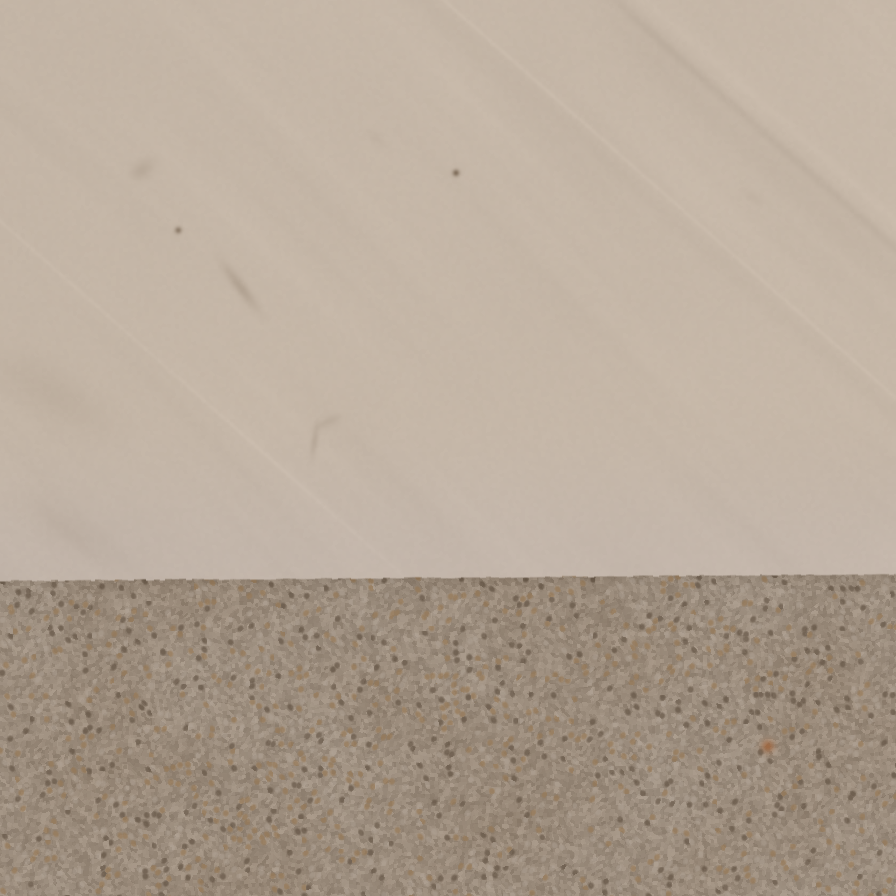
A WebGL 2 fragment shader for this texture:

```glsl
#version 300 es
precision highp float;
// Pale brushed plaster with diagonal streaks above a band of speckled sandstone.
uniform vec2 u_resolution;
out vec4 fragColor;

vec3 hash3(vec2 p) {
  vec3 q = fract(p.xyx * vec3(0.1031, 0.1030, 0.0973));
  q += dot(q, q.yxz + 33.33);
  return fract((q.xxy + q.yzz) * q.zyx);
}

// Nearest cell point: x = distance, yz = random values of that cell
vec3 cells(vec2 p) {
  vec2 base = floor(p);
  vec3 nearest = vec3(9.0, 0.0, 0.0);
  for (int y = -1; y <= 1; y++)
    for (int x = -1; x <= 1; x++) {
      vec2 cell = base + vec2(x, y);
      vec3 h = hash3(cell + 17.0);
      float d = length(cell + 0.15 + 0.7 * h.xy - p);
      if (d < nearest.x) nearest = vec3(d, h.z, fract(h.x * 7.0 + h.y * 13.0));
    }
  return nearest;
}

// Layered, warped sines in roughly -1..1
float waves(vec2 p) {
  float sum = 0.0, weight = 0.5;
  for (int i = 0; i < 4; i++) {
    sum += weight * sin(p.x + 1.3 * sin(p.y * 0.8 + float(i))) * cos(p.y + 0.9 * sin(p.x * 0.6));
    p = mat2(0.8, 0.6, -0.6, 0.8) * p * 1.9 + 2.7;
    weight *= 0.55;
  }
  return sum;
}

// Soft elliptical mark, turned by an angle
float smudge(vec2 p, vec2 center, vec2 size, float angle) {
  vec2 d = p - center;
  d = vec2(d.x * cos(angle) + d.y * sin(angle), d.y * cos(angle) - d.x * sin(angle)) / size;
  return exp(-dot(d, d));
}

float ridge(float across, float center, float width) {
  float d = (across - center) / width;
  return exp(-d * d);
}

vec3 plaster(vec2 p) {
  float across = dot(p, vec2(0.66, 0.75));
  float along = dot(p, vec2(0.75, -0.66));
  vec3 color = mix(vec3(0.772, 0.716, 0.656), vec3(0.765, 0.713, 0.668), smoothstep(0.55, 0.36, p.y));
  color += 0.010 * (p.x - 0.5) * vec3(1.0, 0.9, 0.8);

  // Brushed streaks
  float bend = across + 0.008 * sin(along * 5.0);
  float streak = sin(bend * 47.0 + 1.5 * sin(along * 4.0)) + 0.7 * sin(bend * 113.0 + 2.0 * sin(along * 3.0 + 1.0))
               + 0.4 * sin(bend * 271.0 + along * 6.0);
  float patches = 0.5 + 0.5 * sin(along * 9.0 + 3.0 * sin(across * 14.0));
  color += 0.0045 * streak * patches + 0.006 * waves(p * 9.0);

  // Seams and the shaded groove at upper right
  color += 0.014 * ridge(across, 0.565, 0.0025) * smoothstep(0.62, 0.3, p.x);
  color += 0.016 * ridge(across, 1.077, 0.0025);
  color -= 0.012 * ridge(across, 1.062, 0.012);
  float upperRight = smoothstep(0.62, 0.75, p.x);
  color -= upperRight * (0.028 * ridge(across, 1.202, 0.006) + 0.018 * ridge(across, 1.18, 0.022));
  color += 0.010 * upperRight * ridge(across, 1.225, 0.006);

  // Stains and small dark specks
  float stain = 0.08 * smudge(p, vec2(0.268, 0.680), vec2(0.030, 0.006), -0.92)
              + 0.05 * smudge(p, vec2(0.159, 0.811), vec2(0.014, 0.009), 0.6)
              + 0.06 * smudge(p, vec2(0.351, 0.508), vec2(0.004, 0.016), -0.15)
              + 0.04 * smudge(p, vec2(0.366, 0.529), vec2(0.014, 0.005), 0.4)
              + 0.03 * smudge(p, vec2(0.070, 0.410), vec2(0.060, 0.018), -0.65)
              + 0.03 * smudge(p, vec2(0.060, 0.560), vec2(0.070, 0.025), -0.6)
              + 0.02 * smudge(p, vec2(0.420, 0.845), vec2(0.012, 0.006), -0.7)
              + 0.02 * smudge(p, vec2(0.840, 0.780), vec2(0.012, 0.006), -0.7);
  stain += 0.27 * smudge(p, vec2(0.509, 0.807), vec2(0.0038), 0.0)
         + 0.22 * smudge(p, vec2(0.199, 0.743), vec2(0.0038), 0.0);
  color -= stain * vec3(0.95, 1.0, 1.05);
  return color + 0.008 * (cells(p * 210.0).y - 0.5);
}

vec3 sandstone(vec2 p) {
  vec2 q = p + 0.002 * vec2(sin(p.y * 90.0), sin(p.x * 80.0));
  vec3 fine = cells(q * 230.0);
  vec3 grain = cells(q * vec2(125.0, 115.0));
  vec3 color = vec3(0.606, 0.547, 0.485) + 0.022 * waves(p * 15.0 + 4.0) * vec3(0.8, 1.0, 1.2);
  color += 0.085 * (fine.y - 0.5) + 0.045 * (grain.z - 0.5);

  // Ochre grains gather in patches; dark pits lie everywhere
  float ochre = 0.10 + 0.3 * smudge(p, vec2(0.52, 0.245), vec2(0.035), 0.0)
              + 0.14 * smudge(p, vec2(0.32, 0.13), vec2(0.10, 0.06), 0.6);
  float core = smoothstep(0.6, 0.2, grain.x);
  color = mix(color, vec3(0.59, 0.47, 0.33), 0.65 * core * step(1.0 - ochre, grain.y));
  color = mix(color, vec3(0.37, 0.31, 0.25), 0.62 * core * step(grain.y, 0.085));
  color = mix(color, vec3(0.70, 0.65, 0.60), 0.45 * core * step(abs(grain.y - 0.45), 0.05));
  return mix(color, vec3(0.64, 0.39, 0.22), 0.75 * smudge(p, vec2(0.857, 0.167), vec2(0.007), 0.0));
}

void main() {
  vec2 p = gl_FragCoord.xy / u_resolution;
  float edge = 0.3515 + 0.0075 * p.x + 0.0018 * (cells(vec2(p.x * 140.0, 3.5)).y - 0.5);
  float below = edge - p.y;
  float soft = max(0.0014, 0.8 / u_resolution.y);
  vec3 stone = sandstone(p) - 0.045 * exp(-max(below, 0.0) / 0.008);
  fragColor = vec4(mix(plaster(p), stone, smoothstep(-soft, soft, below)), 1.0);
}
```
